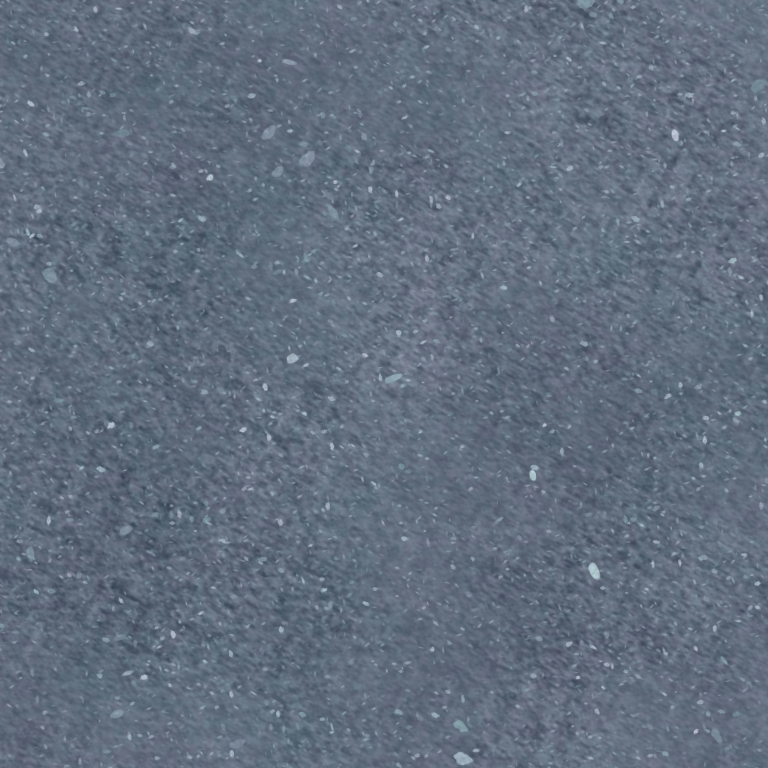
Write a WebGL 1 fragment shader that draws this texture.

```glsl
precision highp float;
// Worn blue-grey asphalt with fine grain and scattered pale stone chips.
uniform vec2 u_resolution;

float hash(vec2 p) {
  return fract(sin(dot(p, vec2(127.1, 311.7))) * 43758.5453);
}

float noise(vec2 p) {
  vec2 i = floor(p), f = fract(p);
  f = f * f * (3.0 - 2.0 * f);
  return mix(mix(hash(i), hash(i + vec2(1.0, 0.0)), f.x),
             mix(hash(i + vec2(0.0, 1.0)), hash(i + 1.0), f.x), f.y);
}

float fbm(vec2 p) {
  float sum = 0.0, weight = 0.5;
  for (int i = 0; i < 4; i++) {
    sum += weight * noise(p);
    p = p * 2.03 + 17.3;
    weight *= 0.5;
  }
  return sum / 0.9375;
}

mat2 rotation(float a) {
  return mat2(cos(a), -sin(a), sin(a), cos(a));
}

// Lays one jittered layer of irregular oval chips over the ground colour.
vec3 addChips(vec3 ground, vec2 uv, float cells, float density, float size, float strength) {
  vec2 p = uv * cells, cell = floor(p);
  float soft = cells * max(0.0012, 0.7 / min(u_resolution.x, u_resolution.y));
  for (int y = -1; y <= 1; y++) {
    for (int x = -1; x <= 1; x++) {
      vec2 id = cell + vec2(float(x), float(y)) + cells * 3.7;
      if (hash(id) > density) continue;
      vec2 centre = id - cells * 3.7 + vec2(hash(id + 11.3), hash(id + 23.9));
      float angle = 0.45 + 2.4 * (hash(id + 37.1) - 0.5);
      vec2 q = rotation(-angle) * (p - centre);
      vec2 radii = size * mix(0.6, 1.25, hash(id + 41.7)) * vec2(1.0, mix(0.35, 0.75, hash(id + 53.3)));
      float outline = 0.8 + 0.45 * noise(q / size * 1.8 + id * 5.1);
      float edge = (length(q / radii) - outline) * radii.y;
      float tone = hash(id + 67.9);
      vec3 stone = mix(vec3(0.53, 0.62, 0.67), vec3(0.77, 0.83, 0.87), tone * tone);
      stone += vec3(0.03, -0.015, 0.01) * (hash(id + 71.3) * 2.0 - 1.0);
      stone *= 0.92 + 0.16 * noise(q / size * 3.0 + id);
      float cover = smoothstep(soft, -soft, edge) * strength * mix(0.5, 1.0, tone);
      ground = mix(ground, stone, cover);
    }
  }
  return ground;
}

void main() {
  vec2 uv = gl_FragCoord.xy / min(u_resolution.x, u_resolution.y);

  // Broad stains, and patches where the surface is rougher
  float stain = fbm(uv * 4.0 + 3.1);
  float rough = smoothstep(0.3, 0.7, fbm(uv * 6.0 + 31.7));
  vec3 color = vec3(0.386, 0.434, 0.497) + 0.09 * (stain - 0.5);
  color += 0.05 * (fbm(uv * 22.0 + 9.4) - 0.5);

  // Fine grain, drawn out along a rising diagonal
  vec2 along = rotation(-0.5) * uv;
  float grain = noise(along * vec2(120.0, 210.0) + 40.0) - 0.5;
  float dust = noise(along * vec2(250.0, 330.0) + 90.0) - 0.5;
  color += (0.115 * grain + 0.075 * dust) * mix(0.75, 1.2, rough);

  // Dark pits gathered in the rough patches
  float pits = smoothstep(0.6, 0.85, noise(along * vec2(75.0, 120.0) + 7.7));
  color -= 0.05 * pits * mix(0.2, 1.0, rough);

  // Drift between violet and teal
  float tint = 0.6 * (fbm(uv * 9.0 + 55.0) - 0.5) + 0.5 * (noise(uv * 85.0 + 13.0) - 0.5);
  color += vec3(0.04, -0.02, 0.005) * tint;

  // Chips from dusty flecks to rare large stones
  color = addChips(color, uv, 118.0, mix(0.2, 0.32, rough), 0.32, 0.55);
  color = addChips(color, uv + 0.37, 62.0, 0.13, 0.26, 0.8);
  color = addChips(color, uv + 0.71, 21.0, 0.07, 0.2, 0.9);

  gl_FragColor = vec4(color, 1.0);
}
```
